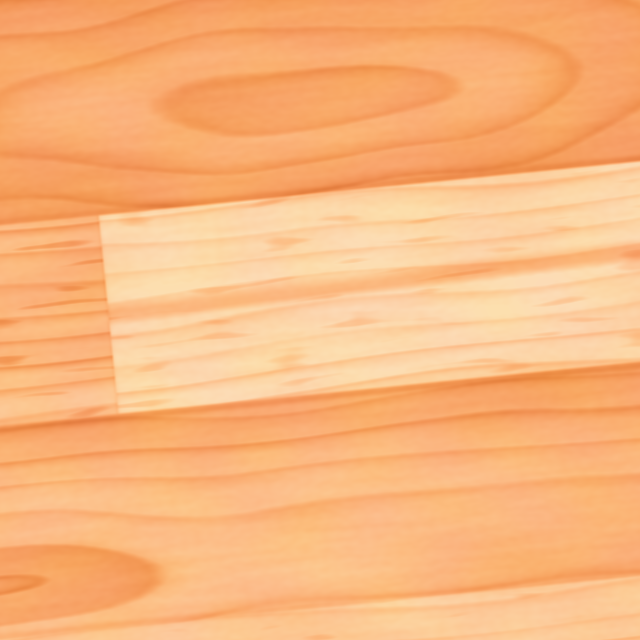
A WebGL 2 fragment shader for this texture:

```glsl
#version 300 es
precision highp float;
// Warm wooden floor boards, slightly tilted, with blurred growth rings.
// Each board bends its own ring field (knot, straight stripes or arch);
// the resulting tone is mapped from burnt orange to pale cream.

uniform vec2 u_resolution;
out vec4 fragColor;

float hash(vec2 p) {
    p = fract(p * vec2(0.1031, 0.1173));
    p += dot(p, p.yx + 33.33);
    return fract((p.x + p.y) * p.x * 7.31);
}

vec2 gradient(vec2 cell) {
    float angle = 6.2832 * hash(cell + 17.0);
    return vec2(cos(angle), sin(angle));
}

// Gradient noise, roughly -0.7 to 0.7
float noise(vec2 p) {
    vec2 i = floor(p), f = fract(p);
    vec2 w = f * f * f * (f * (f * 6.0 - 15.0) + 10.0);
    vec2 e = vec2(0.0, 1.0);
    float low = mix(dot(gradient(i), f), dot(gradient(i + e.yx), f - e.yx), w.x);
    float high = mix(dot(gradient(i + e), f - e), dot(gradient(i + 1.0), f - 1.0), w.x);
    return mix(low, high, w.y);
}

// Darkness of one growth ring: slow rise, quicker fall, random strength
float ring(float field) {
    float p = fract(field);
    float strength = mix(0.4, 1.0, hash(vec2(floor(field) + 40.0, 5.0)));
    return 1.8 * strength * pow(p, 5.0) * (1.0 - smoothstep(0.84, 1.0, p));
}

// Long closed rings around a knot
float knotBoard(vec2 p) {
    vec2 d = p - vec2(0.616, 0.807);
    d.y += 0.035 * noise(p * vec2(3.5, 3.0) + 4.0);
    d.x *= d.x < 0.0 ? 0.17 : 0.28;
    float r = length(d);
    float tone = 0.43 - 0.5 * ring(r / 0.055 + 0.25 * noise(p * vec2(3.0, 9.0)));
    tone += 0.12 * smoothstep(0.03, 0.06, r) * (1.0 - smoothstep(0.07, 0.11, r));
    return tone - 0.1 * smoothstep(0.1, 0.2, r);
}

// Nearly straight stripes with a few short flecks
float stripedBoard(vec2 p, float base, float contrast, float seed) {
    float bend = 0.7 * noise(vec2(p.x * 2.0, p.y * 9.0) + seed);
    float tone = base - contrast * ring(p.y / 0.043 + bend + seed);
    float fleck = noise(vec2(p.x * 9.0, p.y * 65.0) + seed * 3.0);
    tone -= 0.7 * contrast * smoothstep(0.25, 0.55, fleck);
    return tone + 0.2 * contrast * noise(vec2(p.x * 2.0, p.y * 28.0) + seed);
}

// Stripes running over a pointed arch that opens to the left
float archBoard(vec2 p) {
    float y = p.y - 0.084 + 0.02 * noise(p * vec2(3.0, 6.0) + 9.0);
    float g = length(vec2(y, 0.075 * smoothstep(-0.05, 0.42, p.x)));
    float tone = 0.7 - 0.5 * ring(g / 0.046 - 0.42 + 0.3 * noise(p * vec2(2.0, 12.0)));
    tone -= 0.3 * (1.0 - smoothstep(0.045, 0.07, g)) * (1.0 - smoothstep(0.2, 0.4, p.x));
    tone -= 0.22 * smoothstep(0.22, 0.33, p.y);
    return tone - 0.12 * smoothstep(0.5, 1.0, p.x);
}

// Burnt orange at 0, pale cream at 1
vec3 woodColor(float t) {
    t = clamp(t, -0.25, 1.08);
    float shade = 1.0 - min(t, 1.0);
    return vec3(0.99 - 0.08 * shade * shade * shade,
                0.52 + 0.32 * t,
                0.26 + 0.32 * t + 0.08 * t * t);
}

void main() {
    vec2 uv = gl_FragCoord.xy / u_resolution;
    vec2 p = vec2(uv.x + 0.1 * uv.y, uv.y - 0.1 * uv.x);
    float soft = 0.003;

    // Middle row: two boards meeting end to end
    float pale = stripedBoard(p, 1.02, 0.38, 3.0);
    float band = p.y - 0.492 - 0.02 * (p.x - 0.2);
    pale -= 0.42 * smoothstep(-0.022, -0.006, band) * (1.0 - smoothstep(0.0, 0.022, band));
    float amber = stripedBoard(p, 0.64, 0.55, 8.0);
    amber += 0.2 * (1.0 - smoothstep(0.36, 0.41, p.y));
    float tone = mix(amber, pale, smoothstep(-soft, soft, p.x - 0.2205));
    tone -= 0.1 * exp(-pow((p.x - 0.2205) / 0.004, 2.0));

    // Rows above and below
    tone = mix(tone, knotBoard(p), smoothstep(-soft, soft, p.y - 0.648));
    tone = mix(archBoard(p), tone, smoothstep(-soft, soft, p.y - 0.335));
    tone = mix(stripedBoard(p, 0.86, 0.35, 14.0), tone, smoothstep(-soft, soft, p.y));

    // Dark seams on the shaded side of each row
    tone -= 0.22 * exp(-pow((p.y - 0.653) / 0.006, 2.0));
    tone -= 0.28 * exp(-pow((p.y - 0.329) / 0.006, 2.0));
    tone -= 0.15 * exp(-pow((p.y - 0.006) / 0.006, 2.0));

    // Soft blotches and fine fibres
    tone += 0.12 * noise(p * vec2(4.0, 9.0) + 21.0);
    tone += 0.09 * noise(p * vec2(7.0, 70.0) + 31.0);
    tone += 0.05 * noise(p * vec2(60.0, 110.0));

    // Slight drift between pink and yellow
    float drift = noise(p * vec2(9.0, 14.0) + 50.0);
    vec3 color = woodColor(tone) + drift * vec3(0.0, 0.018, -0.035);
    fragColor = vec4(clamp(color, 0.0, 1.0), 1.0);
}
```
